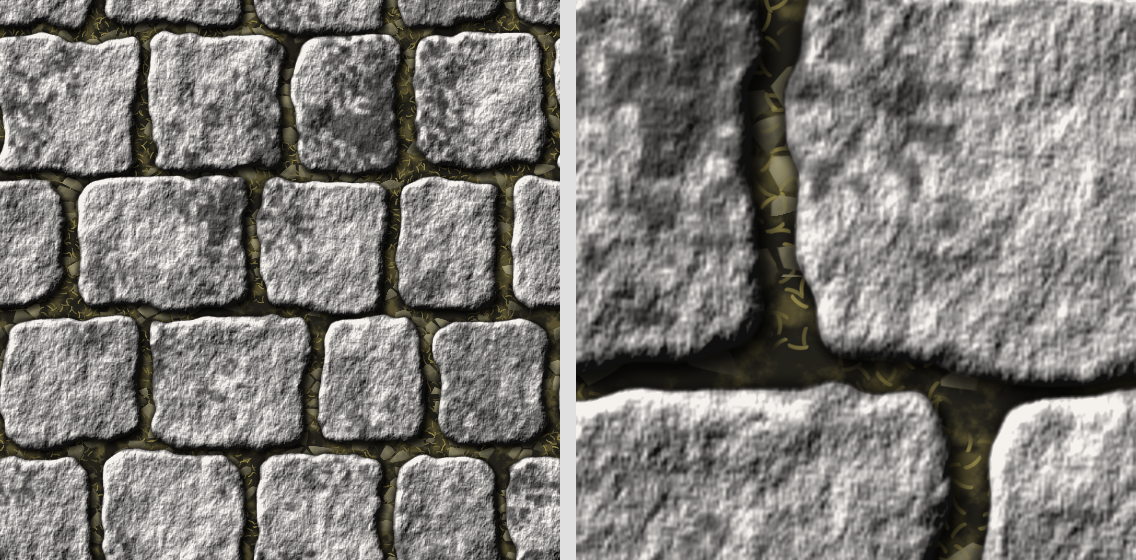
Left, the full canvas; right, a detail of the centre.
Write a three.js fragment shader that draws this texture.

```glsl
varying vec2 vUv;

#define ROWS 4
#define COLUMNS 4
#define JOINT 0.0125
#define EDGE_WARP 0.020
#define BEVEL 0.014
#define GRAIN 0.0105
#define STONE_TONE 0.60
#define SOFT 0.0014
#define TO_LIGHT vec2(-0.64, 0.77)

const vec3 STONE_TINT = vec3(1.012, 0.998, 0.982);
const vec3 SOIL = vec3(0.13, 0.125, 0.10);
const vec3 MOSS = vec3(0.34, 0.31, 0.19);
const vec3 GRASS = vec3(0.58, 0.53, 0.29);
const vec3 PEBBLE = vec3(0.50, 0.48, 0.38);

vec2 hash2(vec2 p) {
  vec3 q = fract(p.xyx * vec3(0.1031, 0.1030, 0.0973));
  q += dot(q, q.yzx + 33.33);
  return fract((q.xx + q.yz) * q.zy);
}

// Value noise and fractal sum that tile over the unit square
float noise(vec2 p, vec2 period) {
  vec2 i = floor(p), f = fract(p);
  f = f * f * (3.0 - 2.0 * f);
  float a = hash2(mod(i, period)).x;
  float b = hash2(mod(i + vec2(1, 0), period)).x;
  float c = hash2(mod(i + vec2(0, 1), period)).x;
  float d = hash2(mod(i + vec2(1, 1), period)).x;
  return mix(mix(a, b, f.x), mix(c, d, f.x), f.y);
}

float fbm(vec2 p, vec2 freq) {
  float sum = 0.0, amp = 0.46;
  for (int i = 0; i < 5; i++) {
    sum += amp * noise(p * freq, freq);
    freq *= 2.0;
    amp *= 0.57;
  }
  return sum;
}

// Joint positions along a row, counted from the bottom
vec4 rowJoints(int row) {
  if (row == 0) return vec4(0.168, 0.448, 0.691, 0.901);
  if (row == 1) return vec4(0.258, 0.560, 0.767, 0.991);
  if (row == 2) return vec4(0.124, 0.457, 0.697, 0.895);
  return vec4(0.260, 0.512, 0.729, 0.984);
}

// Signed distance to the nearest stone, and its random value
vec2 stones(vec2 p) {
  vec2 wobble = vec2(noise(p * 13.0, vec2(13)), noise(p * 13.0 + 5.0, vec2(13))) - 0.5;
  wobble += 0.45 * (vec2(noise(p * 41.0, vec2(41)), noise(p * 41.0 + 9.0, vec2(41))) - 0.5);
  vec2 nearest = vec2(1.0, 0.0);
  for (int r = 0; r < ROWS; r++) {
    vec4 joints = rowJoints(r);
    float left = joints.w - 1.0;
    for (int c = 0; c < COLUMNS; c++) {
      float right = joints[c];
      vec2 rnd = hash2(vec2(float(c) + 3.0, float(r) + 11.0));
      vec2 centre = vec2(0.5 * (left + right), (float(r) + 0.27) / float(ROWS) + 0.010 * (rnd.y - 0.5));
      vec2 size = vec2(0.5 * (right - left) - JOINT, 0.110 + 0.011 * rnd.x);
      vec2 q = p - centre;
      q -= floor(q + 0.5);
      q += EDGE_WARP * wobble;
      q.x *= 1.0 + 0.7 * (rnd.y - 0.5) * q.y;
      q.y += 0.06 * (rnd.x - 0.5) * q.x;
      float radius = mix(0.022, 0.048, rnd.y);
      vec2 b = abs(q) - size + radius;
      float d = length(max(b, 0.0)) + min(max(b.x, b.y), 0.0) - radius;
      if (d < nearest.x) nearest = vec2(d, rnd.x);
      left = right;
    }
  }
  return nearest;
}

float stoneHeight(vec2 p, float d) {
  float rim = clamp(1.0 + d / BEVEL, 0.0, 1.0);
  return fbm(p, vec2(32, 24)) + 0.6 * noise(p * vec2(17, 13), vec2(17, 13)) - 0.55 * rim * rim;
}

vec3 stoneColour(vec2 p, vec2 stone, float lightSideDistance) {
  float step = 0.0025;
  float h = stoneHeight(p, stone.x);
  float slope = (h - stoneHeight(p + TO_LIGHT * step, lightSideDistance)) / step;
  float tone = STONE_TONE + GRAIN * slope + 0.22 * (h - 0.8) + 0.08 * (stone.y - 0.5);
  // Dark weathering in patches, broken up by fine grain
  float patchy = fbm(p + 0.37, vec2(7)) + 0.35 * (noise(p * 90.0, vec2(90)) - 0.5);
  tone *= 1.0 - (0.25 + 0.35 * stone.y) * smoothstep(0.50, 0.74, patchy);
  tone *= mix(0.55, 1.0, smoothstep(0.0, 0.006, -stone.x));
  return clamp(tone, 0.06, 0.95) * STONE_TINT;
}

vec3 jointColour(vec2 p) {
  float mottled = fbm(p, vec2(50));
  vec3 colour = mix(SOIL, MOSS, smoothstep(0.38, 0.72, mottled));
  // Pebbles from cell distances
  vec2 g = p * 40.0, cell = floor(g), toPebble = vec2(0), id = vec2(0);
  float first = 9.0, second = 9.0, blade = 0.0;
  for (int k = 0; k < 9; k++) {
    vec2 n = cell + vec2(mod(float(k), 3.0), floor(float(k) / 3.0)) - 1.0;
    vec2 rnd = hash2(mod(n, 40.0) + 60.0), v = n + rnd - g;
    float d = length(v * vec2(0.85, 1.15));
    if (d < first) { second = first; first = d; toPebble = v; id = rnd; }
    else second = min(second, d);
  }
  float pebble = smoothstep(0.08, 0.18, second - first) * step(0.55, id.x + 0.5 * (noise(p * 9.0, vec2(9)) - 0.5));
  float pebbleTone = 0.65 + 0.4 * id.y - 0.5 * dot(toPebble, TO_LIGHT) + 0.6 * (mottled - 0.5);
  colour = mix(colour, PEBBLE * pebbleTone, 0.85 * pebble);
  // Scattered grass blades
  g = p * 84.0;
  cell = floor(g);
  for (int k = 0; k < 9; k++) {
    vec2 n = cell + vec2(mod(float(k), 3.0), floor(float(k) / 3.0)) - 1.0;
    vec2 rnd = hash2(mod(n, 84.0) + 200.0), v = g - n - rnd;
    float angle = 6.2832 * fract(rnd.x * 7.0 + rnd.y * 3.0);
    vec2 dir = vec2(cos(angle), sin(angle));
    float along = dot(v, dir), across = dot(v, vec2(-dir.y, dir.x)) + 0.4 * along * along;
    float d = length(vec2(max(abs(along) - 0.42, 0.0), across));
    blade = max(blade, (1.0 - smoothstep(0.05, 0.15, d)) * (0.4 + 0.6 * rnd.y));
  }
  blade *= smoothstep(0.25, 0.5, noise(p * 19.0, vec2(19))) * (1.0 - 0.6 * pebble);
  return mix(colour, GRASS, blade);
}

void main() {
  vec2 p = vUv;
  vec2 stone = stones(p);
  float lightSide = stones(p + TO_LIGHT * 0.0025).x;
  // Shadow cast into the joints
  float shadow = smoothstep(-0.008, 0.010, stones(p + TO_LIGHT * 0.011).x);
  float contact = smoothstep(-0.002, 0.009, stone.x);
  vec3 ground = jointColour(p) * mix(0.28, 1.0, shadow) * mix(0.5, 1.0, contact);
  vec3 colour = mix(stoneColour(p, stone, lightSide), ground, smoothstep(-SOFT, SOFT, stone.x));
  gl_FragColor = vec4(colour, 1.0);
}
```
